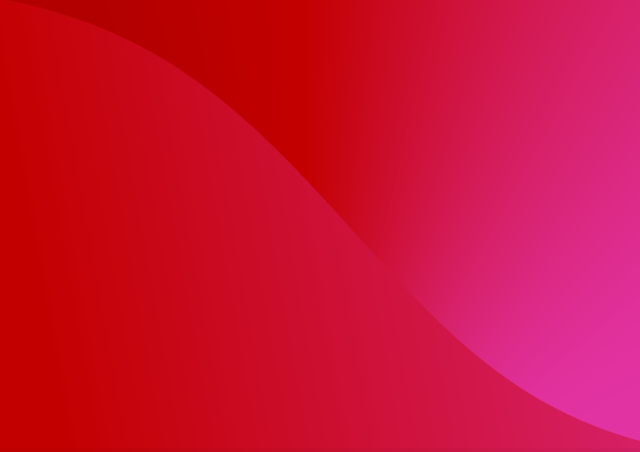
Give the GLSL for this background, as a Shadertoy shader.

```glsl
// Two overlapping red-to-pink fields split by a falling S-shaped curve.
// The upper field sweeps by angle around a point below the canvas;
// the lower field is a slightly tilted linear gradient.

const vec3 DARK_RED = vec3(0.70, 0.0, 0.0);
const vec3 RED = vec3(0.765, 0.0, 0.0);
const vec3 PINK = vec3(0.885, 0.20, 0.64);

// Height of the dividing curve: a tanh with a softer left half
float curveHeight(float x) {
    float u = x - 0.56;
    return 0.476 - (u < 0.0 ? 0.581 * tanh(2.7 * u) : 0.521 * tanh(3.0 * u));
}

// Angular sweep from dark red through red to pink
vec3 upperField(vec2 p, float aspect) {
    vec2 q = (p - vec2(0.475, -0.273)) * vec2(aspect, 1.0);
    float angle = atan(q.x, q.y);
    float pinkness = sin(clamp(1.37 * angle, 0.0, 1.5708));
    vec3 base = mix(RED, DARK_RED, clamp(-3.0 * angle, 0.0, 1.0));
    return mix(base, PINK, pinkness);
}

// Tilted linear gradient, red at the left
vec3 lowerField(vec2 p) {
    float t = 0.69 * (p.x + 0.127 * p.y - 0.101);
    return mix(RED, PINK, clamp(t, 0.0, 1.0));
}

void mainImage(out vec4 fragColor, in vec2 fragCoord) {
    vec2 p = fragCoord / iResolution.xy;
    float pixel = 1.0 / iResolution.y;

    // Blend the fields across an antialiased edge
    float edge = p.y - curveHeight(p.x);
    float above = clamp(0.5 + edge / max(fwidth(edge), 1e-5), 0.0, 1.0);
    vec3 color = mix(lowerField(p), upperField(p, iResolution.x / iResolution.y), above);

    // Faint shaded strip along the bottom
    color *= 1.0 - 0.03 * (1.0 - smoothstep(0.008 - pixel, 0.008 + pixel, p.y));

    fragColor = vec4(color, 1.0);
}
```
